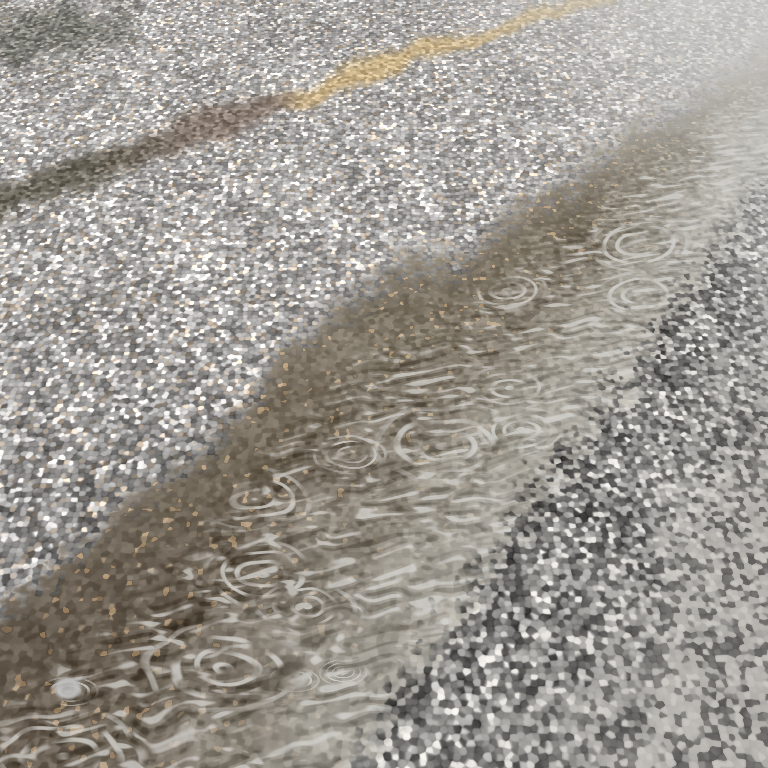
Write a Shadertoy shader that draws this texture.

```glsl
const int DROP_COUNT = 15;
// Raindrop centre and outer ripple radius
const vec3 DROPS[DROP_COUNT] = vec3[DROP_COUNT](
    vec3(.664, .495, .055), vec3(.456, .408, .045), vec3(.68, .44, .055),
    vec3(.33, .35, .07), vec3(.341, .251, .075), vec3(.384, .115, .03),
    vec3(.446, .125, .03), vec3(.09, .10, .035), vec3(.08, .015, .11),
    vec3(.29, .13, .10), vec3(.58, .42, .09), vec3(.833, .682, .065),
    vec3(.83, .616, .055), vec3(.66, .622, .05), vec3(.40, .21, .06));

vec2 hash2(vec2 cell) {
    vec3 h = fract(cell.xyx * vec3(.1031, .1030, .0973));
    h += dot(h, h.yzx + 33.33);
    return fract((h.xx + h.yz) * h.zy);
}

float cornerSlope(vec2 cell, vec2 corner, vec2 f) {
    return dot(hash2(cell + corner) * 2. - 1., f - corner);
}

float gradientNoise(vec2 p) {
    vec2 cell = floor(p), f = fract(p);
    vec2 u = f * f * f * (f * (f * 6. - 15.) + 10.);
    vec2 e = vec2(0, 1);
    return mix(mix(cornerSlope(cell, e.xx, f), cornerSlope(cell, e.yx, f), u.x),
               mix(cornerSlope(cell, e.xy, f), cornerSlope(cell, e.yy, f), u.x), u.y);
}

float fbm(vec2 p) {
    float sum = 0., amp = 1.;
    for (int i = 0; i < 4; i++) {
        sum += amp * gradientNoise(p);
        p = p * 2.03 + 17.;
        amp *= .5;
    }
    return sum;
}

// Rounded chips: x = shade, y = tint, z = gap between chips
vec3 stones(vec2 p) {
    vec2 cell = floor(p), f = fract(p), blend = vec2(0);
    float total = 0., nearest = 2.;
    for (int y = -1; y <= 1; y++)
    for (int x = -1; x <= 1; x++) {
        vec2 o = vec2(x, y);
        vec2 d = o + .15 + .7 * hash2(cell + o) - f;
        float w = exp(-8. * dot(d, d));
        blend += w * hash2(cell + o + 71.);
        total += w;
        nearest = min(nearest, dot(d, d));
    }
    return vec3(blend / total, smoothstep(.12, .55, nearest));
}

float ripple(vec2 p, vec3 drop, float wobble) {
    float d = length((p - drop.xy) * vec2(1, 1.9)) / drop.z;
    return smoothstep(.15, .9, sin(20. * d + wobble)) * (1. - smoothstep(.7, 1.5, d));
}

vec3 roadColor(vec2 p, vec3 chip, float mottle) {
    float shade = mix(.62, .70, smoothstep(.3, .75, p.y)) + .09 * mottle;
    float contrast = mix(.62, .36, p.y);
    shade += contrast * (chip.x - .5) - .10 * chip.z;
    shade += .13 * smoothstep(.74, .92, chip.x);
    vec3 tint = mix(vec3(1, .99, .98), vec3(1.06, .98, .89), smoothstep(.72, .92, chip.y));
    vec3 col = shade * tint;

    // Painted stripe and the damp groove it fades into
    float offset = p.y - (.733 + .40 * p.x - .07 * p.x * p.x) + .025 * mottle;
    float width = mix(.024, .011, smoothstep(0., .75, p.x));
    float stripe = 1. - smoothstep(width * .3, width * 1.5, abs(offset));
    float paint = smoothstep(.34, .43, p.x + .03 * mottle);
    vec3 damp = mix(vec3(.40, .38, .33), vec3(.51, .45, .41), smoothstep(.1, .3, p.x));
    vec3 stripeCol = mix(damp, vec3(.79, .69, .51), paint) + .25 * (chip.x - .5);
    col = mix(col, stripeCol, stripe * .88);

    // Dark damp patch in the far corner
    float corner = length((p - vec2(.04, .96)) * vec2(1, 4.)) + .12 * mottle;
    return mix(col, vec3(.43, .43, .40) + .3 * (chip.x - .5), .75 * (1. - smoothstep(.06, .2, corner)));
}

vec3 shoulderColor(vec2 p, float bank, vec3 chip, float mottle) {
    float shade = .55 + .62 * (chip.x - .5) - .09 * chip.z + .14 * mottle;
    shade += .12 * smoothstep(.74, .92, chip.x);
    float film = smoothstep(.03, .36, bank / (1.2 - 1.1 * p.y) + .16 * mottle);
    film *= mix(.3, .8, smoothstep(.28, .5, chip.x));
    return mix(shade * vec3(1, .99, .97), vec3(.735, .725, .705), film);
}

vec3 waterColor(vec2 p, vec2 ground, float across, vec3 chip, float mottle) {
    float sky = smoothstep(.12, 1., across + .15 * mottle + .3 * (p.y - .4));
    vec3 bed = mix(vec3(.40, .36, .31), vec3(.49, .455, .395), smoothstep(.1, .65, p.y));
    vec3 col = mix(bed, vec3(.68, .665, .63), sky);
    col += .16 * (chip.x - .5) + .06 * mottle;
    col += vec3(.25, .19, .12) * smoothstep(.87, .96, chip.y) * (1. - sky);

    // Drop rings, broken up and joined by drifting wavelets
    float wobble = 5. * gradientNoise(p * 20.);
    float rings = 0.;
    for (int i = 0; i < DROP_COUNT; i++) rings = max(rings, ripple(p, DROPS[i], wobble));
    rings *= smoothstep(-.2, .2, gradientNoise(p * vec2(28, 40) + 9.));
    vec2 flow = vec2(ground.x, ground.y - .14 * ground.x) * vec2(46, 165);
    float wave = gradientNoise(flow + 1.6 * gradientNoise(p * 18.));
    float open = smoothstep(.1, .32, across);
    float crest = max(rings, .9 * open * smoothstep(.08, .32, wave));
    col -= .12 * open * smoothstep(.03, .3, -wave);
    col = mix(col, vec3(.84, .835, .82), .8 * crest * mix(.3, 1., open));

    // Floating bubble
    float bubble = length((p - vec2(.088, .104)) * vec2(1, 1.25));
    return mix(col, vec3(.76) - 8. * abs(bubble - .012), .9 * (1. - smoothstep(.014, .021, bubble)));
}

void mainImage(out vec4 fragColor, in vec2 fragCoord) {
    vec2 p = fragCoord / iResolution.xy;
    float depth = 1. / (2. - p.y);
    vec2 ground = vec2((p.x - .5) * depth, 2. * depth);
    vec3 chip = stones(ground * 215.);
    float mottle = fbm(p * 14.);

    // Puddle banks
    float bump = .045 * smoothstep(.31, .37, p.x) * (1. - smoothstep(.5, .6, p.x));
    float ragged = gradientNoise(p * vec2(38, 75)) + .6 * gradientNoise(p * vec2(90, 150));
    float rough = .03 * mottle + .03 * ragged + .05 * (chip.x - .5);
    float inner = .2 + .83 * p.x - .1 * p.x * p.x + bump - p.y + rough;
    float outer = .45 + .72 * p.y - p.x + rough;
    float across = max(inner, 0.) / (max(inner, 0.) + max(outer, 0.) + .001);

    vec3 col = roadColor(p, chip, mottle);
    vec3 water = waterColor(p, ground, across, chip, mottle);
    col = mix(col, water, smoothstep(-.02, .02, inner));
    vec3 shoulder = shoulderColor(p, -outer, chip, mottle);
    col = mix(col, shoulder, smoothstep(-.03, .03, -outer));

    // Pale mist in the distance
    float mist = smoothstep(1.4, 1.95, p.x + p.y);
    col = mix(col, vec3(.82, .82, .81), .75 * mist);
    fragColor = vec4(clamp(col, 0., 1.), 1);
}
```
